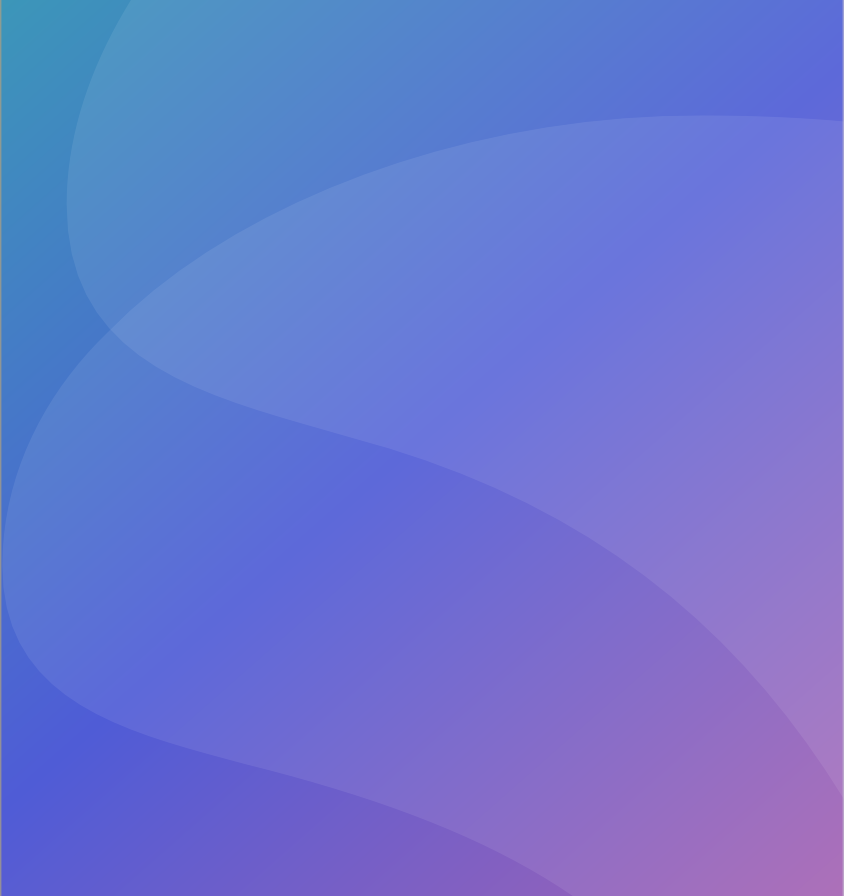
This background is drawn by a Shadertoy shader. Its source:

```glsl
// field.x: squared distance to the outline, field.y: inside/outside sign
void addLine(vec2 p, vec2 a, vec2 b, inout vec2 field) {
    vec2 edge = b - a, w = p - a;
    vec2 gap = w - edge * clamp(dot(w, edge) / dot(edge, edge), 0.0, 1.0);
    field.x = min(field.x, dot(gap, gap));
    bool crosses = (a.y > p.y) != (b.y > p.y);
    if (crosses && p.x < a.x + edge.x * (p.y - a.y) / edge.y) field.y = -field.y;
}

vec2 bezier(vec2 a, vec2 b, vec2 c, vec2 d, float t) {
    float s = 1.0 - t;
    return s * s * s * a + 3.0 * s * s * t * b + 3.0 * s * t * t * c + t * t * t * d;
}

void addCurve(vec2 p, vec2 a, vec2 b, vec2 c, vec2 d, inout vec2 field) {
    const int STEPS = 18;
    vec2 last = a;
    for (int i = 1; i <= STEPS; i++) {
        vec2 next = bezier(a, b, c, d, float(i) / float(STEPS));
        addLine(p, last, next, field);
        last = next;
    }
}

float coverage(vec2 field, float pixel) {
    return smoothstep(-0.6 * pixel, 0.6 * pixel, -field.y * sqrt(field.x));
}

// Wave entering from the top edge
float upperWave(vec2 p, float pixel) {
    vec2 f = vec2(1e9, 1.0);
    addLine(p, vec2(150, -60), vec2(112, 0), f);
    addCurve(p, vec2(112, 0), vec2(78, 55), vec2(57, 115), vec2(57, 175), f);
    addCurve(p, vec2(57, 175), vec2(57, 315), vec2(180, 340), vec2(300, 375), f);
    addCurve(p, vec2(300, 375), vec2(500, 428), vec2(630, 535), vec2(722, 685), f);
    addLine(p, vec2(722, 685), vec2(760, 740), f);
    addLine(p, vec2(760, 740), vec2(760, -60), f);
    addLine(p, vec2(760, -60), vec2(150, -60), f);
    return coverage(f, pixel);
}

// Wave sweeping in from the right and out through the bottom
float lowerWave(vec2 p, float pixel) {
    vec2 f = vec2(1e9, 1.0);
    addCurve(p, vec2(760, 108), vec2(700, 101), vec2(650, 99), vec2(600, 99), f);
    addCurve(p, vec2(600, 99), vec2(400, 98), vec2(200, 173), vec2(92, 285), f);
    addCurve(p, vec2(92, 285), vec2(40, 335), vec2(2, 405), vec2(2, 485), f);
    addCurve(p, vec2(2, 485), vec2(2, 603), vec2(110, 628), vec2(210, 655), f);
    addCurve(p, vec2(210, 655), vec2(330, 685), vec2(420, 720), vec2(490, 768), f);
    addLine(p, vec2(490, 768), vec2(540, 805), f);
    addLine(p, vec2(540, 805), vec2(760, 805), f);
    addLine(p, vec2(760, 805), vec2(760, 108), f);
    return coverage(f, pixel);
}

void mainImage(out vec4 fragColor, in vec2 fragCoord) {
    // Canvas mapped to a 722 x 768 design grid, y pointing down
    vec2 uv = fragCoord / iResolution.xy;
    vec2 p = vec2(uv.x, 1.0 - uv.y) * vec2(722, 768);
    float pixel = 768.0 / iResolution.y;

    // Diagonal three-stop gradient
    vec3 teal = vec3(0.235, 0.59, 0.725);
    vec3 blue = vec3(0.31, 0.36, 0.84);
    vec3 pink = vec3(0.65, 0.39, 0.70);
    float t = dot(p, vec2(0.662, 0.749)) / 1053.0;
    vec3 color = t < 0.495 ? mix(teal, blue, t / 0.495)
                           : mix(blue, pink, (t - 0.495) / 0.505);

    // Translucent white waves
    color = mix(color, vec3(1), 0.08 * upperWave(p, pixel));
    color = mix(color, vec3(1), 0.08 * lowerWave(p, pixel));

    // Hairline side borders
    float leftLine = clamp((1.2 - p.x) / pixel + 0.5, 0.0, 1.0);
    float rightLine = clamp((p.x - 720.8) / pixel + 0.5, 0.0, 1.0);
    color = mix(color, vec3(0.66, 0.62, 0.52), 0.75 * leftLine);
    color = mix(color, vec3(0.78, 0.76, 0.82), 0.6 * rightLine);

    fragColor = vec4(color, 1.0);
}
```
